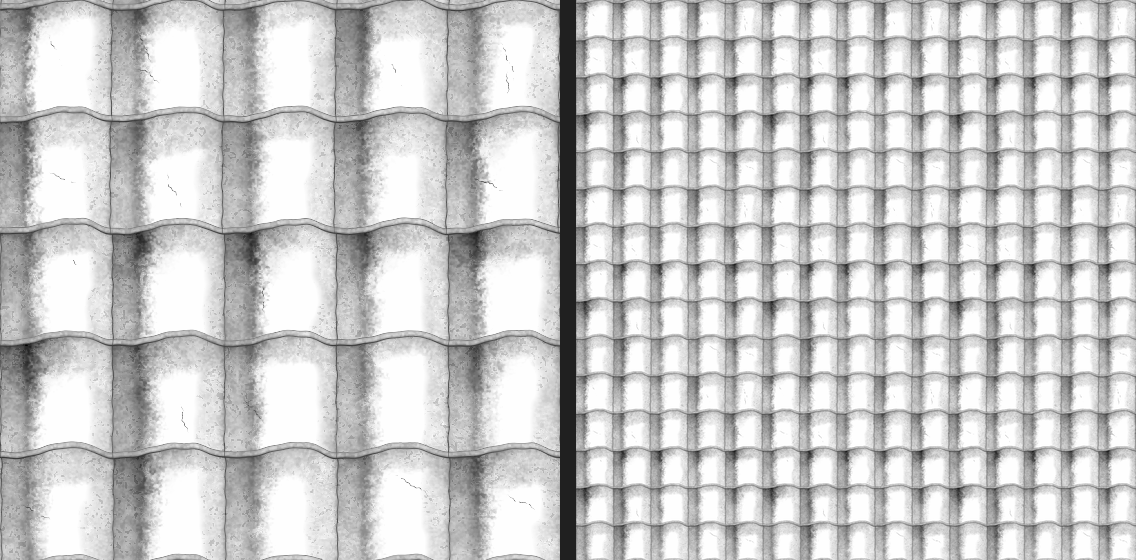
Left: one tile. Right: repeated 3 by 3.
Reproduce this texture map procedurally as a WebGL 1 fragment shader.

```glsl
precision highp float;
// Greyscale clay roof: a 5 by 5 grid of curved pantiles with wavy overlapping lips.
// A cross profile shades each tile (trough, fold, bright crest, soft rim); wrapping
// cellular noise adds plaster wear, and hashed jagged strokes add hairline cracks.
uniform vec2 u_resolution;

#define TILES 5.0          // repeats across and down
#define LIP 0.052          // lip thickness, in tiles
#define WAVE 0.083         // height of the lip's wave
#define VALLEY 0.088       // offset of the lip's low point below the grid line
#define LINE 0.004         // half width of seams and lip outlines
#define FOLD_X 0.25        // position of the dark fold
#define FOLD_DARK 0.17
#define RIM_DARK 0.13      // grey band at the right of the crest
#define HOOD_DARK 0.14     // grey band under the lip
#define WEAR 0.2           // strength of the plaster texture
#define CRACK_CHANCE 0.36
#define TAU 6.2831853

float hash(vec2 p, float seed) {
  return fract(sin(dot(vec3(p, seed), vec3(127.1, 311.7, 74.7))) * 43758.55);
}

// Wrapping cellular noise: blended value, flat value of the nearest cell
vec2 cells(vec2 uv, float n) {
  vec2 base = floor(uv * n), f = fract(uv * n);
  float nearest = 9.0, plate = 0.0, sum = 0.0, weight = 0.0;
  for (int j = -1; j <= 1; j++) {
    for (int i = -1; i <= 1; i++) {
      vec2 o = vec2(float(i), float(j));
      vec2 id = mod(base + o, n);
      vec2 site = o + 0.1 + 0.8 * vec2(hash(id, n), hash(id, n + 1.0));
      float d = length(site - f), value = hash(id, n + 2.0);
      float w = exp(-5.0 * d * d);
      sum += w * value;
      weight += w;
      if (d < nearest) { nearest = d; plate = value; }
    }
  }
  return vec2(sum / weight, plate);
}

float stroke(float d, float halfWidth, float aa) {
  return 1.0 - smoothstep(halfWidth - aa, halfWidth + aa, d);
}

float bump(float x, float width) {
  return exp(-x * x / (width * width));
}

// Height of the lip's wave across one tile
float crestShape(float u) {
  return smoothstep(0.13, 0.6, u) * (1.0 - smoothstep(0.72, 1.0, u));
}

// Jagged hairlines, placed at random inside a tile
float cracks(vec2 q, vec2 id, float aa) {
  float ink = 0.0;
  for (int i = 0; i < 2; i++) {
    float s = 20.0 + 9.0 * float(i);
    vec2 center = vec2(0.25 + 0.5 * hash(id, s), 0.2 + 0.55 * hash(id, s + 1.0));
    float angle = mix(0.3, 1.9, hash(id, s + 2.0));
    float reach = mix(0.08, 0.22, hash(id, s + 3.0));
    float phase = TAU * hash(id, s + 4.0);
    vec2 r = q - center;
    r = vec2(dot(r, vec2(cos(angle), sin(angle))), dot(r, vec2(-sin(angle), cos(angle))));
    float jag = 0.008 * sin(r.x * 21.0 + phase) + 0.004 * sin(r.x * 117.0 + phase)
              + 0.03 * abs(fract(r.x * 5.0 + phase) - 0.5);
    float fade = 1.0 - smoothstep(0.3, 1.0, abs(r.x) / reach);
    float present = step(hash(id, s + 5.0), CRACK_CHANCE);
    ink = max(ink, present * fade * stroke(abs(r.y - jag), 0.002, aa));
  }
  return ink;
}

void main() {
  vec2 uv = gl_FragCoord.xy / u_resolution;
  uv.y = 1.0 - uv.y;
  float aa = 0.7 * TILES / min(u_resolution.x, u_resolution.y);

  // Tile coordinates: u runs across, v runs down from the lip above
  vec2 p = uv * TILES;
  float wobble = 0.005 * sin(TAU * (7.0 * uv.x + 3.0 * uv.y))
               + 0.003 * sin(TAU * (23.0 * uv.x - 6.0 * uv.y));
  float down = p.y - VALLEY + WAVE * crestShape(fract(p.x)) + wobble;
  float row = mod(floor(down), TILES), v = fract(down);
  float lean = 0.004 * sin(TAU * 13.0 * uv.y) + 0.003 * sin(TAU * 31.0 * uv.y);
  float across = p.x + 0.03 * (hash(vec2(row, 3.0), 5.0) - 0.5) + lean;
  float u = fract(across);
  vec2 id = vec2(mod(floor(across), TILES), row);
  float shadeVar = hash(id, 1.0) - 0.5, widthVar = hash(id, 2.0) - 0.5;
  float stainVar = hash(id, 3.0), hoodVar = hash(id, 4.0);

  // Wear layers, warped so that their cells do not show
  float coarse = cells(uv, 17.0).x;
  vec2 warp = 0.006 * sin(TAU * (vec2(19.0, 29.0) * uv.yx + 2.0 * coarse));
  vec2 medium = cells(uv + warp, 53.0);
  float small = cells(uv + 0.5 * warp.yx, 121.0).x;
  float grain = cells(uv, 251.0).x - 0.5;
  float cloud = 0.45 * coarse + 0.3 * medium.x + 0.25 * small - 0.5;
  float ragged = 0.15 * cloud + 0.07 * grain;

  // Cross profile
  float trough = mix(0.62, 0.76, smoothstep(0.0, 0.9, v)) + 0.14 * shadeVar;
  trough -= FOLD_DARK * bump(u - FOLD_X, 0.07);
  float lit = smoothstep(0.22, 0.45 + 0.12 * widthVar, u + ragged);
  float rim = RIM_DARK * smoothstep(0.72, 0.86, u + 0.1 * (coarse - 0.5) + 0.07 * widthVar);
  float hoodEnd = 0.14 + 0.22 * hoodVar + 0.12 * (coarse - 0.5);
  float hood = HOOD_DARK * (1.0 - smoothstep(hoodEnd - 0.07, hoodEnd + 0.07, v + 0.5 * ragged));
  float tone = mix(trough, 1.02 - max(rim, hood) - 0.25 * rim * hood / RIM_DARK, lit);
  float stain = 1.0 - smoothstep(0.0, 0.5, length(vec2(u - 0.33, 0.8 * v)) + ragged);
  tone -= 0.24 * stainVar * stainVar * stain;
  tone -= 0.15 * exp(-20.0 * v) + 0.24 * exp(-34.0 * (1.0 - u)) + 0.08 * exp(-40.0 * u);

  // Plaster patches, curled scuffs and specks, absent from the bright crest
  float worn = 1.0 - smoothstep(0.82, 1.0, tone);
  float patchy = smoothstep(0.42, 0.62, coarse);
  float scuff = patchy * (smoothstep(0.05, 0.0, abs(small - 0.56))
              - smoothstep(0.05, 0.0, abs(small - 0.46)));
  tone += worn * (WEAR * (cloud + 0.55 * grain) + 0.04 * (medium.y - 0.5) + 0.045 * scuff);
  float speck = smoothstep(0.68, 0.8, grain + 0.5) * smoothstep(0.48, 0.6, medium.x);
  tone -= 0.16 * speck * (1.0 - smoothstep(0.93, 1.0, tone));
  tone *= 1.0 - 0.75 * cracks(vec2(u, v), id, aa) * smoothstep(0.3, 0.5, small);

  // Lip, its outlines and the seams between columns
  float crest = crestShape(u);
  float lipTone = 0.64 + 0.1 * crest + 0.2 * cloud + 0.14 * grain;
  lipTone += 0.06 * bump(v - 1.0 + 0.55 * LIP, 0.35 * LIP);
  lipTone -= 0.16 * smoothstep(1.0 - 0.5 * LIP, 1.0, v);
  float onLip = smoothstep(1.0 - LIP - aa, 1.0 - LIP + aa, v);
  float uneven = clamp(0.75 + 1.1 * cloud + 0.5 * grain, 0.3, 1.0);
  tone = mix(tone, lipTone, onLip);
  tone = mix(tone, 0.38, uneven * stroke(abs(v - 1.0 + LIP), 0.6 * LINE, aa));
  float under = stroke(min(v, 1.0 - v), LINE * (1.4 - 0.5 * crest), aa);
  tone = mix(tone, 0.22 + 0.1 * crest, under * (0.35 + 0.65 * uneven));
  float seam = stroke(min(u, 1.0 - u), LINE, aa) * uneven;
  tone = mix(tone, 0.26, seam * (1.0 - 0.4 * onLip));

  gl_FragColor = vec4(vec3(clamp(tone, 0.0, 0.995)), 1.0);
}
```
